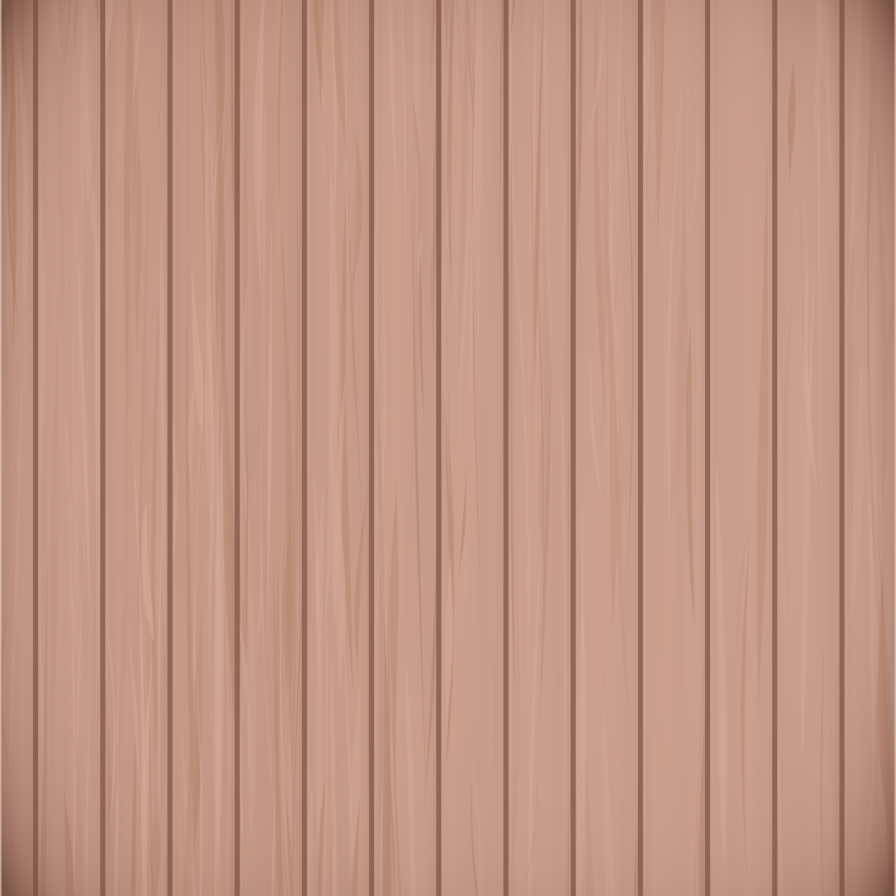
Give the GLSL for this texture, as a three.js fragment shader.

```glsl
// Vertical wooden planks with tapered grain strokes, dark grooves and shaded corners.
varying vec2 vUv;

float hash(vec2 p) {
  return fract(sin(dot(p, vec2(127.1, 311.7))) * 4375.85);
}

float noise(vec2 p) {
  vec2 cell = floor(p);
  vec2 f = fract(p);
  f = f * f * (3.0 - 2.0 * f);
  float low = mix(hash(cell), hash(cell + vec2(1.0, 0.0)), f.x);
  float high = mix(hash(cell + vec2(0.0, 1.0)), hash(cell + vec2(1.0, 1.0)), f.x);
  return mix(low, high, f.y);
}

// Bell-shaped weight around a plank index
float bell(float x, float center, float width) {
  float d = (x - center) / width;
  return exp(-d * d);
}

// Coverage of one long, slightly bent stroke with pointed ends
float stroke(vec2 p, vec2 center, float halfLength, float halfWidth, float lean, float bend) {
  float t = (p.y - center.y) / halfLength;
  float offset = p.x - center.x - lean * t - bend * t * t;
  float taper = halfWidth * (1.0 - t * t) * (1.0 + 0.3 * sin(t * 3.0 + lean * 40.0));
  return smoothstep(0.014, -0.014, abs(offset) - taper) * step(abs(t), 1.0);
}

void main() {
  vec3 pale = vec3(0.825, 0.660, 0.590);
  vec3 rose = vec3(0.765, 0.595, 0.530);
  vec3 tan1 = vec3(0.725, 0.540, 0.445);
  vec3 grooveColor = vec3(0.570, 0.400, 0.330);
  vec3 cornerColor = vec3(0.430, 0.275, 0.215);

  // Plank layout: thirteen grooves, 0.075 apart
  float across = (vUv.x - 0.0397) / 0.075;
  float plank = floor(across);
  vec2 p = vec2(fract(across), vUv.y);

  // Grain is dense on the left and sparse near the right
  float density = 0.52 + 0.42 * bell(plank, 2.5, 2.2) - 0.38 * bell(plank, 10.0, 1.1);

  // Base wood with broad soft bands
  float band = noise(vec2(across * 5.0, vUv.y * 2.0 + plank * 7.0));
  vec3 color = mix(vec3(0.800, 0.635, 0.560), rose, 0.55 * band);
  color = mix(color, tan1, 0.30 * bell(plank, 2.2, 2.0));

  // Grain strokes
  for (int i = 0; i < 44; i++) {
    vec2 seed = vec2(float(i) + 3.0, plank + 20.0);
    float kind = hash(seed + 0.7);
    vec2 center = vec2(hash(seed), 1.3 * hash(seed + 11.3) - 0.15);
    float halfLength = mix(0.06, 0.34, hash(seed + 23.1));
    float halfWidth = mix(0.012, 0.065, pow(hash(seed + 37.9), 1.7));
    float lean = 0.22 * (hash(seed + 41.3) - 0.5);
    float bend = 0.24 * (hash(seed + 53.7) - 0.5);
    float cover = stroke(p, center, halfLength, halfWidth, lean, bend);
    vec3 tint = kind < 0.36 ? tan1 : (kind < 0.62 ? rose : pale);
    float strength = mix(0.35, 0.80, hash(seed + 67.1));
    color = mix(color, tint, cover * strength * step(hash(seed + 79.9), density));
  }

  // Fine fibres
  float fibre = noise(vec2(across * 22.0, vUv.y * 3.0));
  color *= 1.0 + 0.025 * (fibre - 0.5) * density;

  // Grooves with a soft shadow and a thin lit edge
  float fromGroove = min(p.x, 1.0 - p.x);
  color *= 1.0 - 0.07 * exp(-fromGroove / 0.07);
  color = mix(color, pale, 0.45 * bell(p.x, 0.065, 0.018));
  color = mix(color, grooveColor, smoothstep(0.046, 0.028, fromGroove));

  // Shading along the border and in the corners
  vec2 border = min(vUv, 1.0 - vUv);
  float corner = exp(-border.x / 0.055 - border.y / 0.11);
  float sides = 0.22 * exp(-border.x / 0.022);
  float ends = 0.10 * exp(-border.y / 0.06);
  color = mix(color, cornerColor, clamp(0.72 * corner + sides + ends, 0.0, 0.85));

  // Pale rim on the left and right
  color = mix(color, vec3(0.90, 0.80, 0.75), 0.7 * smoothstep(0.0025, 0.0008, border.x));

  gl_FragColor = vec4(color, 1.0);
}
```
